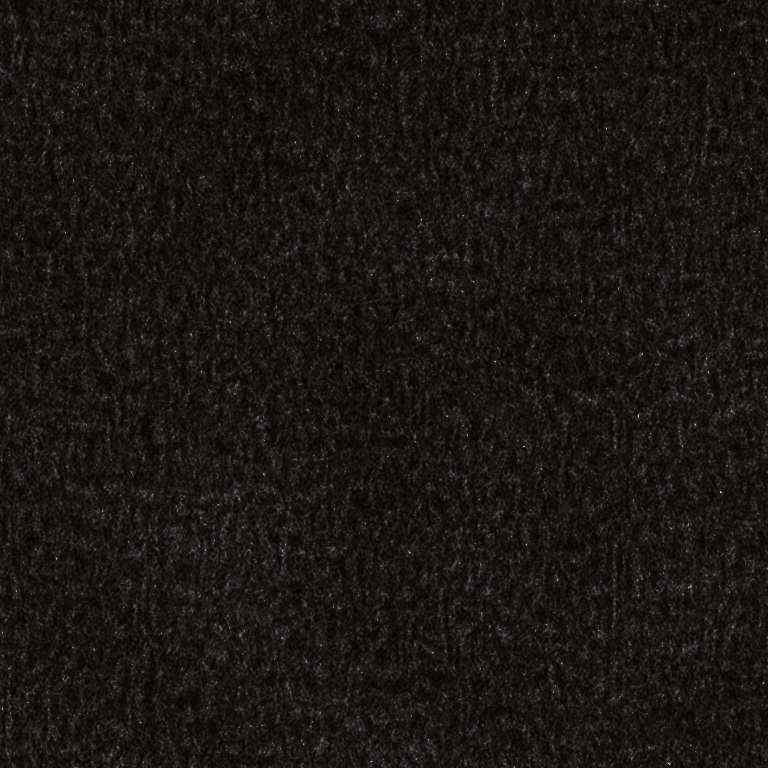
This texture is drawn by a three.js fragment shader. Its source:

```glsl
varying vec2 vUv;

const float TAU = 6.2831853;
const vec3 WARM_SHADE = vec3(1.12, 0.98, 0.87);
const vec3 NEUTRAL_SHEEN = vec3(1.01, 0.99, 0.985);
const float MEDIAN_LIGHT = 0.081;
const float TONE_SPREAD = 0.53;

float hash(vec2 p) {
  vec3 q = fract(vec3(p.xyx) * vec3(0.1031, 0.1030, 0.0973));
  q += dot(q, q.yzx + 33.33);
  return fract((q.x + q.y) * q.z);
}

vec2 rotate(vec2 p, float angle) {
  float c = cos(angle);
  float s = sin(angle);
  return vec2(c * p.x - s * p.y, s * p.x + c * p.y);
}

float cornerSlope(vec2 cell, vec2 offset) {
  float angle = TAU * hash(cell);
  return dot(vec2(cos(angle), sin(angle)), offset);
}

// Gradient noise scaled to roughly unit deviation
float gradientNoise(vec2 p) {
  vec2 cell = floor(p);
  vec2 f = fract(p);
  vec2 w = f * f * f * (f * (f * 6.0 - 15.0) + 10.0);
  vec2 e = vec2(1.0, 0.0);
  float low = mix(cornerSlope(cell, f), cornerSlope(cell + e.xy, f - e.xy), w.x);
  float high = mix(cornerSlope(cell + e.yx, f - e.yx), cornerSlope(cell + e.xx, f - e.xx), w.x);
  return 4.6 * mix(low, high, w.y);
}

// Upright pile tufts in loose columns and faint rows
float tufts(vec2 p, vec2 count) {
  vec2 drift = vec2(gradientNoise(p * vec2(26.0, 17.0) + 11.0),
                    gradientNoise(p * vec2(19.0, 15.0) + 47.0));
  vec2 q = p * count + drift * vec2(0.22, 0.2);
  float columns = cos(TAU * q.x);
  float rows = cos(TAU * q.y + 1.5 * sin(TAU * 0.5 * floor(q.x)));
  float clumps = gradientNoise(q * vec2(1.4, 1.25) + 83.0);
  return 0.4 * columns + 0.28 * rows + 0.8 * clumps;
}

// Short crossing fibres, leaning either way
float fibres(vec2 p, vec2 count, float lean) {
  float left = gradientNoise(rotate(p, lean) * count + 131.0);
  float right = gradientNoise(rotate(p, -lean) * count * 1.13 + 517.0);
  return 0.72 * (left + right);
}

// One small bright fibre tip per occupied cell
float glints(vec2 p, float count, float chance, float seed) {
  vec2 q = p * count + seed;
  vec2 cell = floor(q);
  vec2 jitter = vec2(hash(cell + 7.1), hash(cell + 19.7)) - 0.5;
  vec2 d = rotate(fract(q) - 0.5 - 0.45 * jitter, 2.2 * (hash(cell + 31.3) - 0.5));
  float reach = length(d / vec2(0.15, 0.27));
  float power = mix(0.35, 1.0, hash(cell + 43.9));
  return step(1.0 - chance, hash(cell + 61.0)) * power * (1.0 - smoothstep(0.25, 1.0, reach));
}

void main() {
  vec2 p = vUv;

  float pile = tufts(p, vec2(64.0, 39.0));
  float grain = 0.62 * fibres(p, vec2(235.0, 150.0), 0.42)
              + 0.38 * gradientNoise(rotate(p, 0.7) * 307.0 + 29.0);
  float shading = 0.12 * gradientNoise(p * 5.0 + 3.0) + 0.3 * (0.5 - p.y);

  float sparkle = 0.0;
  for (int i = 0; i < 3; i++) {
    float layer = float(i);
    vec2 turned = rotate(p, 0.25 * (layer - 1.0));
    sparkle += glints(turned, 112.0 + 9.0 * layer, 0.22, 211.0 + 97.0 * layer);
  }
  sparkle *= smoothstep(-1.6, 0.8, pile);

  // Logarithmic tones keep the shadows deep and the highlights rare
  float tone = 0.55 * pile + 0.85 * grain + shading + 2.3 * sparkle;
  float light = min(MEDIAN_LIGHT * exp(TONE_SPREAD * tone), 0.75);
  vec3 tint = mix(WARM_SHADE, NEUTRAL_SHEEN, smoothstep(0.04, 0.19, light));
  gl_FragColor = vec4(light * tint, 1.0);
}
```
